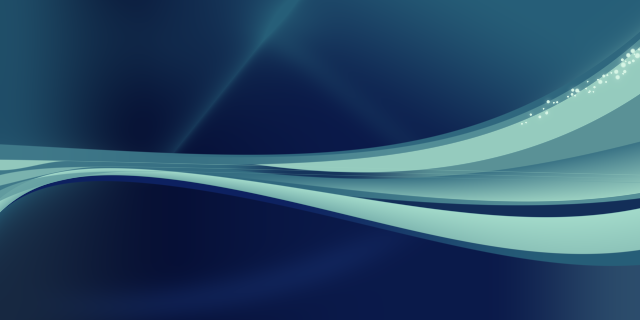
Give the GLSL for this background, as a WebGL 1 fragment shader.

```glsl
precision highp float;
// Flowing mint ribbons over a deep blue backdrop with soft beams and sparkles.

uniform vec2 u_resolution;

#define DEEP vec3(0.01, 0.03, 0.15)
#define NAVY vec3(0.04, 0.10, 0.29)
#define TEAL vec3(0.15, 0.37, 0.47)
#define MIST vec3(0.37, 0.60, 0.62)
#define MINT vec3(0.61, 0.82, 0.76)
#define PALE vec3(0.84, 0.96, 0.90)
#define CURL_RATE 14.0
#define SPARKS 44

float hash(float n) {
  n = fract(n * 0.1031);
  n *= n + 33.33;
  return fract(n * (n + n));
}

float bell(float v) {
  return exp(-v * v);
}

// Smooth curve through five evenly spaced depths: k at x = 0 to 0.75, last at 1.
float curve(float x, vec4 k, float last) {
  float t = 4.0 * x;
  vec4 d1 = vec4(k.yzw, last) - k;
  vec3 d2 = d1.yzw - d1.xyz;
  vec2 d3 = d2.yz - d2.xy;
  float d4 = d3.y - d3.x;
  return k.x + t * (d1.x + (t - 1.0) / 2.0 * (d2.x + (t - 2.0) / 3.0
       * (d3.x + (t - 3.0) / 4.0 * d4)));
}

// Coverage between two depths, empty where they cross.
float band(float depth, float top, float bottom) {
  float soft = 0.8 / u_resolution.y;
  return smoothstep(-soft, soft, depth - top) * smoothstep(-soft, soft, bottom - depth);
}

vec3 backdrop(float x, float depth) {
  vec3 col = mix(DEEP, NAVY, smoothstep(0.0, 0.6, x));
  float upper = 1.0 - smoothstep(0.45, 0.6, depth);

  // Teal haze
  float haze = smoothstep(-0.2, 0.45, x - 0.45 - 0.9 * (depth - 0.1));
  haze += 0.32 * bell(length(vec2((x - 0.28) / 0.2, (depth - 0.12) / 0.2)));
  haze += 0.3 * bell(length(vec2((x - 0.44) / 0.06, (depth - 0.07) / 0.1)));

  // Narrow beam with one crisp side, and a faint wide ray
  float side = x - (0.462 - 0.4 * depth);
  haze += 0.45 * exp(-abs(side) * (side > 0.0 ? 110.0 : 40.0));
  float ray = (x - 0.425 - 0.6 * (depth - 0.1)) / 0.035;
  haze += 0.16 * bell(ray) * smoothstep(0.05, 0.2, depth);
  col = mix(col, TEAL, min(haze, 1.0) * upper);

  // Low blue streak
  float rise = depth - 0.96 + (x - 0.15) * (x - 0.15);
  float reach = smoothstep(0.0, 0.3, x) * (1.0 - smoothstep(0.5, 0.75, x));
  return mix(col, vec3(0.09, 0.19, 0.43), 0.45 * reach * bell(rise / 0.06));
}

void main() {
  vec2 uv = gl_FragCoord.xy / u_resolution;
  float x = uv.x;
  float depth = 1.0 - uv.y;
  float aspect = u_resolution.x / u_resolution.y;
  float curl = exp(-x * CURL_RATE);
  float right = smoothstep(0.4, 0.9, x);

  // Ribbon edges, from top to bottom
  float crest = curve(x, vec4(0.451, 0.477, 0.477, 0.385), 0.099);
  float fold = curve(x, vec4(0.468, 0.488, 0.485, 0.404), 0.122);
  float leafTop = curve(x, vec4(0.495, 0.516, 0.505, 0.424), 0.146);
  float leafBase = curve(x, vec4(0.305, 0.458, 0.534, 0.503), 0.294);
  float shade = curve(x, vec4(0.443, 0.500, 0.554, 0.539), 0.443);
  float sheet = curve(x, vec4(0.495, 0.529, 0.583, 0.627), 0.604);
  float gap = curve(x, vec4(0.521, 0.552, 0.604, 0.640), 0.620);
  float mainTop = curve(x, vec4(0.500, 0.529, 0.599, 0.669), 0.651) + 0.12 * curl;
  float mainBase = curve(x, vec4(0.534, 0.552, 0.651, 0.763), 0.781) + 0.13 * curl;
  float hem = curve(x, vec4(0.534, 0.573, 0.669, 0.784), 0.828) + 0.13 * curl;

  vec3 col = backdrop(x, depth);

  // Glows around the ribbon
  col = mix(col, MIST, 0.4 * exp(-max(crest - depth, 0.0) * 30.0)
      * (0.55 * (1.0 - smoothstep(0.0, 0.3, x)) + smoothstep(0.75, 1.0, x)));
  col = mix(col, TEAL, 0.8 * exp(-max(depth - mainBase, 0.0) * 14.0)
      * (1.0 - smoothstep(0.0, 0.24, x)));

  // Hem and translucent body
  col = mix(col, mix(NAVY * 1.3, TEAL, right), band(depth, mainBase, hem));
  vec3 body = mix(mix(TEAL, MIST, 0.45), mix(TEAL, MIST, 0.15), smoothstep(0.0, 0.5, x));
  col = mix(col, body, band(depth, crest, mainBase));
  col = mix(col, MIST, 0.75 * band(depth, fold, leafTop) * smoothstep(0.2, 0.65, x));

  // Gradient sheet, shaded fold and bright leaf
  float fall = clamp((depth - shade) / max(sheet - shade, 0.01), 0.0, 1.0);
  vec3 sheetColor = mix(mix(TEAL, MIST, 0.35), mix(MIST, MINT, right), fall);
  col = mix(col, sheetColor, band(depth, shade, sheet) * smoothstep(0.3, 0.6, x));
  col = mix(col, MIST, 0.8 * band(depth, sheet, gap) * right);
  vec3 foldColor = mix(mix(NAVY, TEAL, 0.4), MIST * 0.95, smoothstep(0.52, 0.7, x));
  col = mix(col, foldColor, band(depth, max(leafTop, leafBase), shade)
      * smoothstep(0.34, 0.46, x));
  col = mix(col, mix(MINT, MIST, 0.1), band(depth, leafTop, leafBase));

  // Dark gap and main ribbon
  col = mix(col, mix(NAVY, TEAL, 0.3), band(depth, gap, mainTop) * smoothstep(0.5, 0.62, x));
  float across = clamp((depth - mainTop) / max(mainBase - mainTop, 0.01), 0.0, 1.0);
  vec3 ribbon = mix(MINT * 1.04, mix(MIST, MINT, 0.35 + 0.4 * right), across);
  col = mix(col, ribbon, band(depth, mainTop, mainBase));

  // Curling strands at the left
  for (int i = 0; i < 3; i++) {
    float k = float(i);
    float strand = 0.497 + 0.012 * k + 0.05 * x + (0.002 + 0.036 * k) * curl;
    float width = 0.033 * (1.0 - smoothstep(0.0, 0.11 + 0.05 * k, x));
    vec3 strandColor = mix(MINT, MIST, 0.45 * k);
    col = mix(col, strandColor, 0.9 * band(depth, strand, strand + width));
  }

  // Sparkles, larger towards the right
  for (int i = 0; i < SPARKS; i++) {
    float n = float(i) + 1.0;
    float along = sqrt(hash(n * 7.3));
    float sx = 0.81 + 0.19 * along;
    float sy = 0.375 - 0.11 * along - 0.10 * along * along
             + 0.05 * (hash(n * 13.7) - 0.5);
    float size = mix(0.003, 0.014, along * pow(hash(n * 23.9), 3.0));
    float dist = length(vec2((x - sx) * aspect, depth - sy)) / size;
    col = mix(col, PALE, 0.85 * (1.0 - smoothstep(0.5, 1.3, dist)) + 0.15 * bell(dist / 2.0));
  }

  gl_FragColor = vec4(col, 1.0);
}
```
